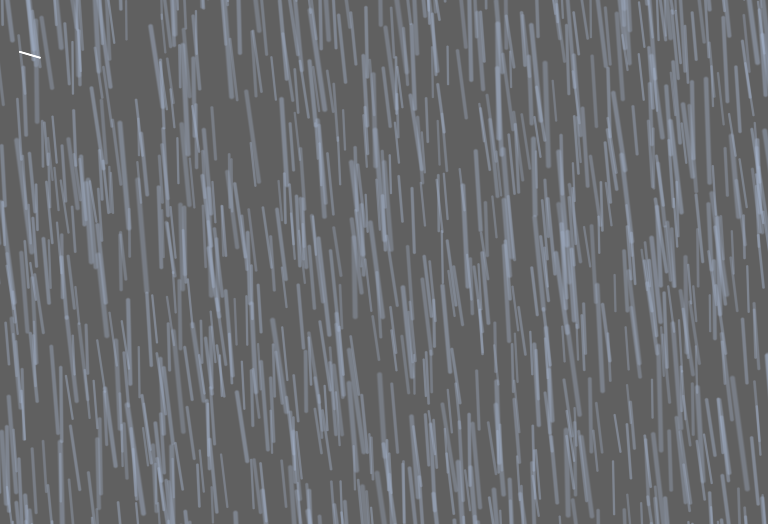
Reproduce this texture procedurally as a Shadertoy shader.

```glsl
#define BACKGROUND vec3(0.378)
#define RAIN vec3(0.65, 0.71, 0.81)
#define LAYERS 8
#define DENSITY 0.41
#define LENGTH_RANGE vec2(0.088, 0.19)
#define HALF_WIDTH_RANGE vec2(0.0029, 0.0068)
#define SLANT_RANGE vec2(0.01, 0.16)
#define OPACITY_RANGE vec2(0.31, 0.47)

float hash(vec2 p) {
    return fract(sin(dot(p, vec2(127.1, 311.7))) * 43758.5453);
}

float pick(vec2 range, float t) {
    return mix(range.x, range.y, t);
}

float segmentDistance(vec2 p, vec2 a, vec2 b) {
    vec2 ab = b - a;
    return length(p - a - ab * clamp(dot(p - a, ab) / dot(ab, ab), 0.0, 1.0));
}

// Returns how much background still shows through one layer of streaks
float layerTransmission(vec2 p, float depth, float seed, float pixel) {
    float streakLength = pick(LENGTH_RANGE, depth);
    float halfWidth = pick(HALF_WIDTH_RANGE, depth);
    vec2 cellSize = streakLength * vec2(0.4, 1.0);
    vec2 home = floor(p / cellSize);
    float transmission = 1.0;

    for (int y = -1; y <= 1; y++)
    for (int x = -1; x <= 1; x++) {
        vec2 cell = home + vec2(x, y);
        vec2 key = cell + seed * vec2(37.3, 17.9);
        if (hash(key) > DENSITY) continue;

        // Random place, lean and length of the streak
        vec2 center = (cell + vec2(hash(key + 3.1), hash(key + 7.7))) * cellSize;
        float slant = pick(SLANT_RANGE, hash(key + 11.3));
        float halfLength = 0.5 * streakLength * mix(0.75, 1.15, hash(key + 15.9));
        vec2 arm = halfLength * vec2(-slant, 1.0);

        // Soft sides, rounded ends
        float d = segmentDistance(p, center - arm, center + arm);
        float body = 1.0 - smoothstep(0.3 * halfWidth, halfWidth + 0.3 * pixel, d);
        transmission *= 1.0 - body * pick(OPACITY_RANGE, hash(key + 21.7));
    }
    return transmission;
}

void mainImage(out vec4 fragColor, in vec2 fragCoord) {
    float pixel = 1.0 / iResolution.y;
    vec2 p = fragCoord * pixel;

    // Rain from thin far streaks to broad near ones
    float transmission = 1.0;
    for (int i = 0; i < LAYERS; i++) {
        float depth = float(i) / float(LAYERS - 1);
        transmission *= layerTransmission(p, depth, float(i) + 1.0, pixel);
    }
    vec3 color = mix(RAIN, BACKGROUND, transmission);

    // Small bright scratch near the upper left corner
    float scratch = segmentDistance(p, vec2(0.038, 0.901), vec2(0.076, 0.890));
    color = mix(color, vec3(1.0), 1.0 - smoothstep(0.001, 0.001 + pixel, scratch));

    fragColor = vec4(color, 1.0);
}
```
